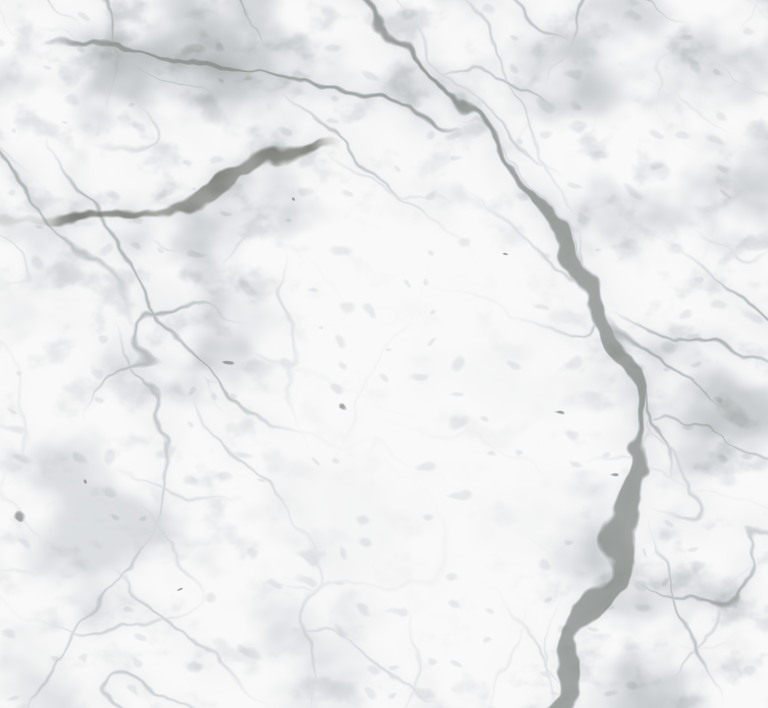
Give the GLSL for this texture, as a Shadertoy shader.

```glsl
#define WHITE vec3(0.978, 0.978, 0.978)
#define VEIN_GREY vec3(0.58, 0.60, 0.59)
#define OLIVE vec3(0.43, 0.44, 0.41)
#define COOL_TINT vec3(-0.004, 0.0, 0.013)
#define WOBBLE 0.035
#define HAZE 0.46
#define HALO 0.24
#define FINE_VEINS 5
#define FINE_WIDTH 0.0022
#define SOFTNESS 0.003

vec2 hash2(vec2 p) {
    p = vec2(dot(p, vec2(127.1, 311.7)), dot(p, vec2(269.5, 183.3)));
    return fract(sin(p) * 43758.5);
}

float gradientNoise(vec2 p) {
    vec2 i = floor(p), f = fract(p);
    vec2 u = f * f * f * (f * (f * 6.0 - 15.0) + 10.0);
    vec2 e = vec2(1.0, 0.0);
    float a = dot(hash2(i) * 2.0 - 1.0, f);
    float b = dot(hash2(i + e.xy) * 2.0 - 1.0, f - e.xy);
    float c = dot(hash2(i + e.yx) * 2.0 - 1.0, f - e.yx);
    float d = dot(hash2(i + e.xx) * 2.0 - 1.0, f - e.xx);
    return mix(mix(a, b, u.x), mix(c, d, u.x), u.y);
}

float fbm(vec2 p) {
    float sum = 0.0, gain = 1.0;
    for (int i = 0; i < 4; i++) {
        sum += gain * gradientNoise(p);
        p = mat2(1.6, 1.2, -1.2, 1.6) * p + 7.3;
        gain *= 0.5;
    }
    return sum;
}

// x: sharp core of a vein, y: its soft halo
vec2 stroke(float dist, float halfWidth) {
    float core = 1.0 - smoothstep(halfWidth - SOFTNESS, halfWidth + SOFTNESS, dist);
    return vec2(core, exp(-dist / 0.022));
}

// Distance to the zero line of a noise field stretched along an angle
float fineVeinDistance(vec2 p, float angle, vec2 scale, float seed) {
    vec2 along = vec2(cos(angle), sin(angle));
    mat2 toField = mat2(along.x * scale.x, -along.y * scale.y,
                        along.y * scale.x, along.x * scale.y);
    vec2 q = toField * p + seed;
    vec2 e = vec2(0.003, 0.0);
    float n = gradientNoise(q);
    vec2 slope = vec2(gradientNoise(q + toField * e.xy),
                      gradientNoise(q + toField * e.yx)) - n;
    return abs(n) / max(length(slope) / e.x, 0.8);
}

// Scattered oval flecks, one per grid cell at most
float flecks(vec2 p, float cells, float chance, float size) {
    vec2 q = p * cells;
    vec2 id = floor(q);
    vec2 pick = hash2(id + 31.0);
    vec2 offset = fract(q) - mix(vec2(0.35), vec2(0.65), hash2(id));
    offset = vec2(offset.x - 0.5 * offset.y, offset.y + 0.35 * offset.x);
    float r = size * (0.5 + pick.y);
    float d = length(offset * vec2(0.75, 1.25));
    return step(pick.x, chance) * (1.0 - smoothstep(r * 0.4, r * 1.2, d));
}

void mainImage(out vec4 fragColor, in vec2 fragCoord) {
    vec2 uv = fragCoord / iResolution.y;
    vec2 p = uv + WOBBLE * vec2(fbm(uv * 8.0), fbm(uv * 8.0 + 40.0));
    float grain = gradientNoise(uv * 16.0 + 9.0);

    // Clear oval in the middle, calmer lower left corner
    float region = smoothstep(0.24, 0.45, length((uv - vec2(0.60, 0.40)) * vec2(1.5, 1.0)));
    region *= mix(0.55, 1.0, smoothstep(0.45, 0.85, uv.x + uv.y));

    // Broad grey vein, bending back on its way down
    float rise = p.y - 0.40;
    float sweep = rise > 0.0 ? 0.85 : 0.48;
    float bend = 0.905 - sweep * pow(abs(rise), 1.5);
    float steepness = 1.5 * sweep * sqrt(abs(rise));
    float swell = (1.0 - smoothstep(0.60, 0.78, p.y)) * smoothstep(0.01, 0.10, abs(rise));
    float width = 0.004 + 0.011 * swell * (0.9 + 1.1 * grain);
    vec2 vein = stroke(abs(p.x - bend) / sqrt(1.0 + steepness * steepness), width);
    float shade = 0.86 * vein.x;
    float halo = vein.y;

    // Arc across the top
    float arcSpan = smoothstep(0.04, 0.09, p.x) * (1.0 - smoothstep(0.60, 0.67, p.x));
    vein = arcSpan * stroke(abs(p.y - 0.945 + 0.31 * p.x * p.x) * 0.96, 0.0035 + 0.004 * grain);
    shade = max(shade, 0.8 * vein.x);
    halo = max(halo, vein.y);

    // Dark olive vein, thickest where it steps upward
    float span = mix(0.2, 1.0, smoothstep(0.06, 0.12, p.x)) * (1.0 - smoothstep(0.44, 0.49, p.x));
    float stepUp = 0.70 + 0.08 * smoothstep(0.25, 0.40, p.x);
    float knot = exp(-pow((p.x - 0.31) / 0.05, 2.0));
    vein = span * stroke(abs(p.y - stepUp) * 0.85, 0.005 + 0.010 * knot + 0.004 * grain);
    float olive = vein.x;
    halo = max(halo, vein.y);

    // Fine veins: mostly falling to the right, every third one crossing
    for (int i = 0; i < FINE_VEINS; i++) {
        float k = float(i);
        float angle = i % 3 == 2 ? -1.85 : -0.95 + 0.12 * k;
        float d = fineVeinDistance(p, angle, vec2(0.9 + 0.25 * k, 3.0 + 0.7 * k), 17.0 * k + 3.7);
        float patchy = smoothstep(-0.12, 0.30, gradientNoise(uv * 3.2 + 11.0 * k));
        float strength = patchy * mix(0.12, 1.0, region);
        vein = strength * stroke(d, FINE_WIDTH + 0.002 * grain);
        shade = max(shade, 0.68 * vein.x);
        halo = max(halo, 0.7 * vein.y);
    }

    // Cloudy haze and flecks
    float cloud = smoothstep(-0.10, 0.55, fbm(uv * vec2(5.0, 6.0) + 2.0));
    float mottle = smoothstep(0.05, 0.55, fbm(uv * vec2(15.0, 19.0) + 5.0));
    float haze = HAZE * cloud * mix(0.10, 1.0, region) + 0.22 * mottle * mix(0.25, 1.0, region);
    haze += HALO * halo * (0.7 + 1.2 * grain);
    haze += 0.16 * flecks(p, 24.0, 0.35, 0.20);
    shade = max(shade, 0.85 * flecks(p + 0.4, 13.0, 0.07, 0.07));

    float tone = clamp(max(haze, shade + 0.3 * haze), 0.0, 1.1);
    vec3 color = mix(WHITE, VEIN_GREY, tone);
    color += COOL_TINT * smoothstep(0.02, 0.2, tone) * (1.0 - smoothstep(0.5, 0.9, tone));
    color = mix(color, OLIVE, olive * (0.75 + 0.5 * grain));
    fragColor = vec4(clamp(color, 0.0, 1.0), 1.0);
}
```
